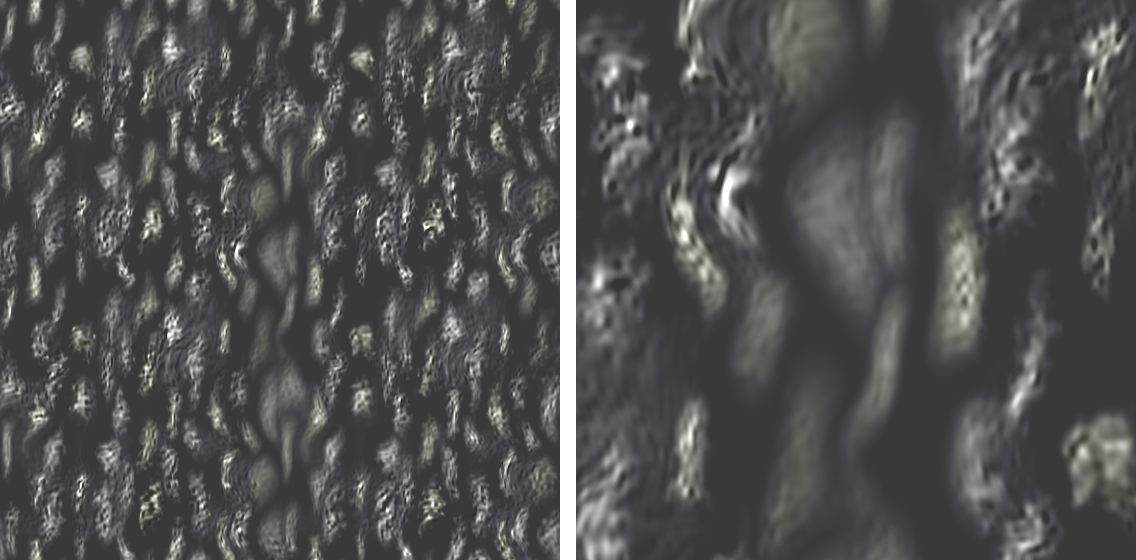
Left, the full canvas; right, a detail of the centre.
A Shadertoy shader for this texture:

```glsl
// Dark rough surface with staggered upright pale flecks, embossed grain and a blurred band.

#define BASE_GREY 0.222
#define FLECK_GAIN 0.42
#define GRAIN_GAIN 0.85
#define HAZE_GAIN 0.20
#define GRID vec2(24.0, 8.0)
#define MOTIF vec2(12.0, 2.0)
#define MOTIF_STRENGTH vec2(12.0, 4.0)
#define FLECK_RADII vec2(0.0195, 0.062)
#define GRAIN_FREQ vec2(230.0, 140.0)
#define BAND_X 0.51
#define WARM_TINT vec3(0.006, 0.008, -0.036)
#define COOL_TINT vec3(-0.003, -0.005, 0.010)

float hash(vec2 p) {
    return fract(sin(dot(p, vec2(127.1, 311.7))) * 43758.5);
}

// Wrap integer lattice coordinates to a whole period.
vec2 wrapCell(vec2 cell, vec2 period) {
    return floor(mod(cell + 0.5, period));
}

// Value noise that repeats after the given period.
float noise(vec2 p, vec2 period) {
    vec2 cell = floor(p);
    vec2 f = fract(p);
    f = f * f * (3.0 - 2.0 * f);
    float a = hash(wrapCell(cell, period));
    float b = hash(wrapCell(cell + vec2(1, 0), period));
    float c = hash(wrapCell(cell + vec2(0, 1), period));
    float d = hash(wrapCell(cell + vec2(1, 1), period));
    return mix(mix(a, b, f.x), mix(c, d, f.x), f.y);
}

// Staggered flecks: x is their brightness, y their warmth.
vec2 flecks(vec2 p, float softness) {
    vec2 home = floor(p * GRID);
    float light = 0.0;
    float warmth = 0.0;
    for (int j = -2; j <= 1; j++) {
        for (int i = -1; i <= 1; i++) {
            vec2 cell = home + vec2(i, j);
            vec2 id = wrapCell(cell, MOTIF);
            float stagger = 0.5 * mod(id.x, 2.0) + 0.25 * hash(vec2(id.x, 7.0));
            vec2 jitter = vec2(hash(id + 11.3), hash(id + 23.7)) - 0.5;
            vec2 centre = cell + vec2(0.5, 0.5 + stagger) + jitter * vec2(0.6, 0.35);
            vec2 d = p - centre / GRID;

            // Lean and bow each fleck a little.
            d.x += d.y * (hash(id + 31.1) - 0.6) * 0.25;
            d.x += d.y * d.y * (hash(id + 37.9) - 0.5) * 6.0;
            vec2 radii = FLECK_RADII * (0.7 + 0.5 * vec2(hash(id + 41.9), hash(id + 53.2)));
            float r = length(d / (radii * (1.0 + 0.15 * softness)));
            float strength = 0.35 + 0.6 * hash(id + 61.4)
                           + 0.3 * hash(wrapCell(cell, MOTIF_STRENGTH) + 71.8);
            float body = strength * smoothstep(1.0, 0.05, r);
            light = max(light, body) + 0.3 * min(light, body);
            warmth += body * smoothstep(0.5, 0.85, hash(id + 83.6));
        }
    }
    return vec2(light, warmth);
}

void mainImage(out vec4 fragColor, in vec2 fragCoord) {
    vec2 p = fragCoord / iResolution.xy;

    // Blurred vertical band, and rows that alternate between smooth and rough.
    float bandMask = smoothstep(0.09, 0.03, abs(p.x - BAND_X));
    float band = bandMask * smoothstep(0.0, 0.1, p.y) * smoothstep(0.85, 0.65, p.y);
    float row = 0.5 + 0.5 * cos(6.28318 * 4.0 * (p.y - 0.84));
    float patches = noise(p * vec2(14.0, 10.0), vec2(14.0, 10.0));
    float rough = clamp(0.25 + 0.55 * row + 0.7 * (patches - 0.4), 0.15, 1.0);
    rough *= 1.0 - 0.93 * band;

    // Broad bends repeat with the motif; fine ones fray the edges.
    vec2 bend = vec2(noise(p * vec2(24, 20), vec2(12, 10)),
                     noise(p * vec2(24, 20) + 0.5, vec2(12, 10))) - 0.5;
    vec2 fray = vec2(noise(p * vec2(130, 100), vec2(130, 100)),
                     noise(p * vec2(130, 100) + 0.5, vec2(130, 100))) - 0.5;
    vec2 q = p + bend * vec2(0.026, 0.035) + fray * vec2(0.014, 0.020) * (0.15 + rough) * (1.0 - band);

    vec2 fleck = flecks(q, band);
    float light = fleck.x;

    // Uneven wear inside the flecks.
    float mottle = noise(q * vec2(64, 40), vec2(32, 20));
    float chips = noise(p * vec2(150, 100), vec2(150, 100));
    light *= mix(1.0, 0.4 + 1.15 * mottle, 0.8 - 0.55 * band);
    light *= mix(1.0, smoothstep(-0.1, 0.8, chips), 0.5 * rough);
    light *= (1.12 - 0.27 * row) * (1.0 - 0.2 * band);

    // Faint haze joins neighbouring flecks.
    float cloud = noise(q * vec2(28, 14), vec2(14, 7));
    light += HAZE_GAIN * smoothstep(0.45, 0.95, cloud) * (0.5 + 0.7 * mottle);

    // Side-lit grain from the slope of a fine noise, in two sizes.
    vec2 g = (p + bend * 0.02) * GRAIN_FREQ;
    vec2 h = (p + bend * 0.03) * vec2(120, 84);
    float relief = noise(g, GRAIN_FREQ) - noise(g + vec2(0.9, -0.5), GRAIN_FREQ);
    relief += 0.5 * (noise(h, vec2(120, 84)) - noise(h + vec2(0.8, -0.4), vec2(120, 84)));
    float grain = relief * light * (0.15 + rough);

    float grey = BASE_GREY + FLECK_GAIN * light + GRAIN_GAIN * grain;
    vec3 colour = vec3(max(grey, BASE_GREY - 0.02));
    float warm = clamp(fleck.y * 1.5, 0.0, 1.0);
    colour += WARM_TINT * warm * smoothstep(0.0, 0.4, light);
    colour += COOL_TINT * (1.0 - warm) * smoothstep(0.02, 0.12, light) * smoothstep(0.4, 0.15, light);
    fragColor = vec4(clamp(colour, 0.0, 1.0), 1.0);
}
```
